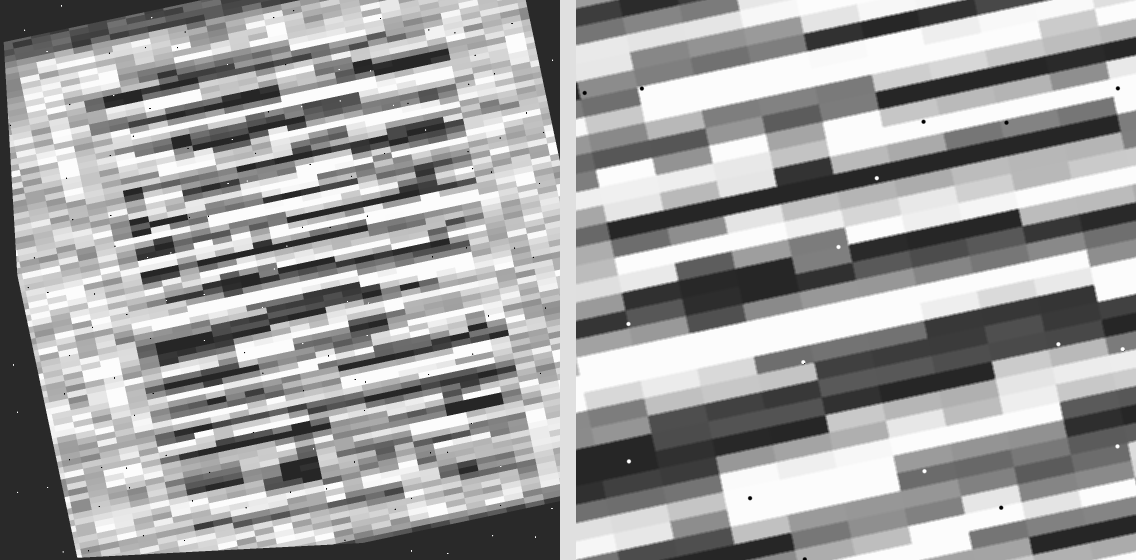
Left: the whole. Right: its middle third, enlarged.
This texture is drawn by a three.js fragment shader. Its source:

```glsl
varying vec2 vUv;

#define TILT 0.209
#define CELL vec2(0.0345, 0.0107)
#define SPAN 3.0
#define BACKDROP 0.16
#define LINE_RATE 0.19
#define LINE_DEPTH 0.28
#define MARGIN_TONE 0.80
#define CORE_TONE 0.67
#define SOFTNESS 0.0006
#define SPECK_GRID 14.0
#define SPECK_RADIUS 0.0017

float hash(vec2 p) {
  vec3 q = fract(p.xyx * vec3(0.1031, 0.1030, 0.0973));
  q += dot(q, q.yzx + 33.33);
  return fract((q.x + q.y) * q.z);
}

vec2 gradientAt(vec2 p) {
  float a = 6.2832 * hash(p + 57.0);
  return vec2(cos(a), sin(a));
}

float gradientNoise(vec2 p) {
  vec2 i = floor(p);
  vec2 f = p - i;
  vec2 w = f * f * f * (f * (f * 6.0 - 15.0) + 10.0);
  vec2 e = vec2(1.0, 0.0);
  float low = mix(dot(gradientAt(i), f), dot(gradientAt(i + e), f - e), w.x);
  float high = mix(dot(gradientAt(i + e.yx), f - e.yx),
                   dot(gradientAt(i + 1.0), f - 1.0), w.x);
  return mix(low, high, w.y);
}

// Pale, short bricks around the striped core
float marginTone(vec2 cell) {
  float drift = gradientNoise(cell * vec2(0.41, 0.23) + 31.7);
  return MARGIN_TONE + 0.35 * drift + 0.38 * (hash(cell + 11.0) - 0.5);
}

// Long light and dark streaks, broken by dark blots
float coreTone(vec2 cell) {
  float shift = mod(floor(cell.y / 4.0), SPAN);
  float group = floor((cell.x + shift) / SPAN) * SPAN - shift;
  float busy = gradientNoise(cell * vec2(0.19, 0.11) + 73.3);
  float col = busy > 0.22 ? cell.x : group;
  vec2 streak = vec2(col, cell.y);

  float bend = gradientNoise(streak * vec2(0.09, 0.07) + 5.4);
  float line = sin(6.2832 * (LINE_RATE * cell.y + 0.9 * bend));
  float tone = CORE_TONE + LINE_DEPTH * line;
  tone += 0.75 * gradientNoise(streak * vec2(0.13, 0.43) + 19.6);
  tone += 0.56 * (hash(streak + 91.0) - 0.5);
  tone += 0.10 * (hash(cell + 43.0) - 0.5);

  float blot = gradientNoise(cell * vec2(0.33, 0.17) + 47.9);
  return tone - 0.5 * smoothstep(0.25, 0.45, blot);
}

// Tilted sheet, trimmed by two skewed canvas edges
float sheetMask(vec2 uv, vec2 p) {
  float inside = step(-0.457, p.x) * step(p.x, 0.533);
  inside *= step(-0.490, p.y) * step(p.y, 0.518);
  inside *= step(0.0065 + 0.0584 * (0.926 - uv.y), uv.x);
  return inside * step(0.004 + 0.052 * (uv.x - 0.14), uv.y);
}

float sheetTone(vec2 uv) {
  vec2 d = uv - 0.5;
  float c = cos(TILT);
  float s = sin(TILT);
  vec2 p = vec2(c * d.x + s * d.y, c * d.y - s * d.x);
  vec2 cell = floor(p / CELL);
  vec2 mid = (cell + 0.5) * CELL;

  float core = 1.0 - smoothstep(0.29, 0.34, abs(mid.x - 0.057));
  core *= 1.0 - smoothstep(0.40, 0.44, abs(mid.y));
  float tone = mix(marginTone(cell), coreTone(cell), core);

  // Shaded rims at the top and bottom
  float rim = max(smoothstep(0.468, 0.485, mid.y),
                  1.0 - smoothstep(-0.484, -0.470, mid.y));
  tone = mix(tone, 0.22 + 0.24 * hash(cell + 7.0), rim);
  return mix(BACKDROP, clamp(tone, 0.15, 0.99), sheetMask(uv, p));
}

// Sparse pinpoints of opposite tone
float speckMask(vec2 uv) {
  vec2 g = uv * SPECK_GRID;
  vec2 id = floor(g);
  vec2 spot = 0.1 + 0.8 * vec2(hash(id + 3.0), hash(id + 29.0));
  float dist = length(fract(g) - spot) / SPECK_GRID;
  float present = step(hash(id + 61.0), 0.75);
  return present * (1.0 - smoothstep(0.4 * SPECK_RADIUS, SPECK_RADIUS, dist));
}

void main() {
  // Average a small neighbourhood to smooth the brick edges
  float tone = 0.0;
  for (int j = -1; j <= 1; j++) {
    for (int i = -1; i <= 1; i++) {
      tone += sheetTone(vUv + SOFTNESS * vec2(float(i), float(j)));
    }
  }
  tone /= 9.0;
  tone = mix(tone, step(tone, 0.5), speckMask(vUv));
  gl_FragColor = vec4(vec3(tone), 1.0);
}
```
